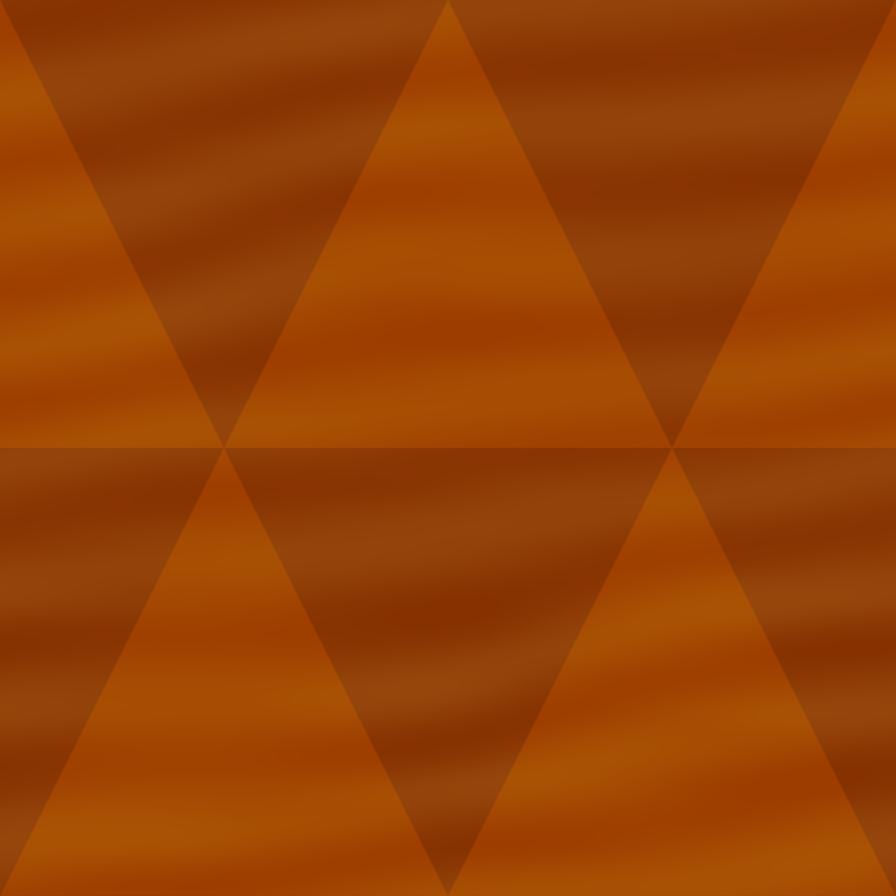
Write a WebGL 2 fragment shader that draws this pattern.

```glsl
#version 300 es
precision highp float;
// Wood inlay of upright and inverted triangles, two rows of two, with each
// row shifted by half a triangle. Grain is a tilted wave bent by tileable
// gradient noise, shared by both woods so that it runs across the joints.

uniform vec2 u_resolution;
out vec4 fragColor;

const float TAU = 6.2831853;
const float REPEATS = 2.0;
const float GRAIN_BANDS = 7.0;

const vec3 LIGHT_WOOD_DEEP = vec3(0.615, 0.238, 0.0);
const vec3 LIGHT_WOOD_PALE = vec3(0.663, 0.322, 0.016);
const vec3 DARK_WOOD_DEEP = vec3(0.528, 0.192, 0.004);
const vec3 DARK_WOOD_PALE = vec3(0.588, 0.276, 0.044);

// Pseudo-random unit vector for a lattice point
vec2 latticeGradient(vec2 cell) {
    vec3 p = fract(cell.xyx * vec3(0.1031, 0.1030, 0.0973));
    p += dot(p, p.yzx + 33.33);
    float angle = TAU * fract((p.x + p.y) * p.z);
    return vec2(cos(angle), sin(angle));
}

// Gradient noise that repeats after a whole number of cells
float tiledNoise(vec2 uv, vec2 cells, float seed) {
    vec2 p = uv * cells;
    vec2 i = floor(p);
    vec2 f = p - i;
    vec2 w = f * f * f * (f * (f * 6.0 - 15.0) + 10.0);
    vec4 corner;
    for (int k = 0; k < 4; k++) {
        vec2 offset = vec2(k & 1, k >> 1);
        vec2 cell = mod(i + offset, cells) + seed;
        corner[k] = dot(latticeGradient(cell), f - offset);
    }
    return mix(mix(corner.x, corner.y, w.x), mix(corner.z, corner.w, w.x), w.y);
}

// Signed distance to the upright triangles, in units of one cell
float triangleDistance(vec2 uv, float repeats) {
    vec2 p = uv * repeats;
    float row = floor(p.y);
    float height = p.y - row;
    float side = abs(fract(p.x + 0.5 * row) - 0.5);
    float slant = (2.0 * side + height - 1.0) / sqrt(5.0);
    return max(slant, -height);
}

// Grain tone, from 0 (deep) to 1 (pale)
float woodGrain(vec2 uv, float bands) {
    float depth = 1.0 - uv.y;
    float bend = -0.16 * sin(TAU * depth) * cos(TAU * uv.x + 0.6);
    bend += 0.14 * tiledNoise(uv, vec2(3.0, 4.0), 11.0);
    float wave = cos(TAU * (bands * depth + uv.x + 0.35 + bend));
    float strength = 0.38 + 0.15 * tiledNoise(uv, vec2(3.0, 5.0), 37.0);
    float streaks = 0.25 * tiledNoise(uv, vec2(3.0, 13.0), 53.0)
                  + 0.10 * tiledNoise(uv, vec2(5.0, 29.0), 71.0);
    return clamp(0.5 + strength * wave + streaks, 0.0, 1.0);
}

void main() {
    vec2 uv = gl_FragCoord.xy / u_resolution;
    float grain = woodGrain(uv, GRAIN_BANDS);
    vec3 lightWood = mix(LIGHT_WOOD_DEEP, LIGHT_WOOD_PALE, grain);
    vec3 darkWood = mix(DARK_WOOD_DEEP, DARK_WOOD_PALE, grain);

    // Smooth the joints over about one sample
    float edge = REPEATS / min(u_resolution.x, u_resolution.y);
    float inverted = smoothstep(-edge, edge, triangleDistance(uv, REPEATS));
    fragColor = vec4(mix(lightWood, darkWood, inverted), 1.0);
}
```
